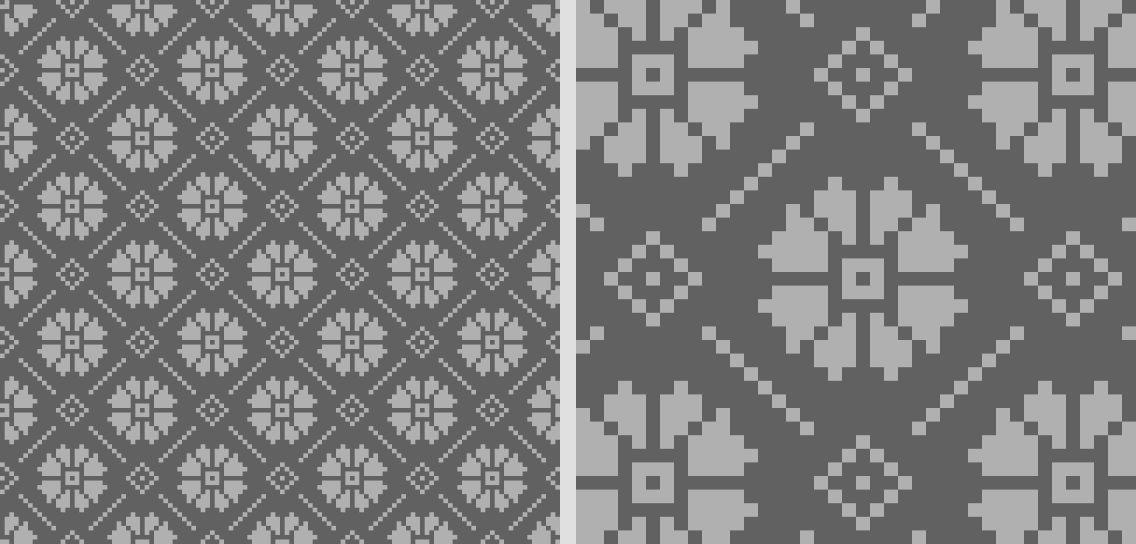
Left: the whole. Right: its middle third, enlarged.
Give the GLSL for this pattern, as a Shadertoy shader.

```glsl
// Knitted lattice of eight-petal flowers, small diamonds and diagonal dashes.
// Each stitch is one cell of a whole-number grid; symmetry folds every cell
// into one quadrant of a flower, where simple rules decide its colour.

const float REPEATS = 4.0;    // across and down
const float STITCHES = 30.0;  // per repeat, both ways
const int HALF_REPEAT = 15;   // step from a flower to its diagonal neighbour
const vec2 FLOWER_CELL = vec2(15.0, 14.0);
const vec3 GROUND = vec3(0.38);
const vec3 YARN = vec3(0.69);

// Fold a cell into the positive quadrant around the nearest flower.
ivec2 foldToFlower(vec2 cell) {
    vec2 centred = mod(cell - FLOWER_CELL + 0.5 * STITCHES, STITCHES) - 0.5 * STITCHES;
    ivec2 q = ivec2(abs(centred) + 0.5);
    return q.x + q.y > HALF_REPEAT ? HALF_REPEAT - q : q;
}

// Square ring at the heart, one upright and one sideways petal per quadrant.
bool flower(ivec2 q) {
    bool heart = max(q.x, q.y) == 1;
    bool upright = q.x >= 1 && q.x <= min(3, q.y - 2) && q.y <= 6;
    bool sideways = q.y >= 1 && q.y <= 5
                 && q.x >= max(3, q.y) && q.x <= min(6, 7 - q.y / 2);
    bool tips = q == ivec2(2, 7) || q == ivec2(7, 2);
    return heart || upright || sideways || tips;
}

// Outlined diamond with a dot, halfway between flowers along each axis.
bool diamond(ivec2 q) {
    int steps = HALF_REPEAT - abs(q.x - q.y);
    return steps == 3 || steps == 0;
}

// Diagonal run of eight stitches between neighbouring flowers.
bool dash(ivec2 q) {
    return q.x + q.y == HALF_REPEAT && min(q.x, q.y) >= 4;
}

float stitch(vec2 cell) {
    ivec2 q = foldToFlower(cell);
    return flower(q) || diamond(q) || dash(q) ? 1.0 : 0.0;
}

// Box-filtered coverage: blend the four cells around the sample point.
float coverage(vec2 p, vec2 pixelSize) {
    vec2 base = floor(p - 0.5);
    vec2 blend = clamp((fract(p - 0.5) - 0.5) / pixelSize + 0.5, 0.0, 1.0);
    float lower = mix(stitch(base), stitch(base + vec2(1.0, 0.0)), blend.x);
    float upper = mix(stitch(base + vec2(0.0, 1.0)), stitch(base + 1.0), blend.x);
    return mix(lower, upper, blend.y);
}

void mainImage(out vec4 fragColor, in vec2 fragCoord) {
    vec2 pixelSize = REPEATS * STITCHES / iResolution.xy;
    float yarn = coverage(fragCoord * pixelSize, pixelSize);
    fragColor = vec4(mix(GROUND, YARN, yarn), 1.0);
}
```
